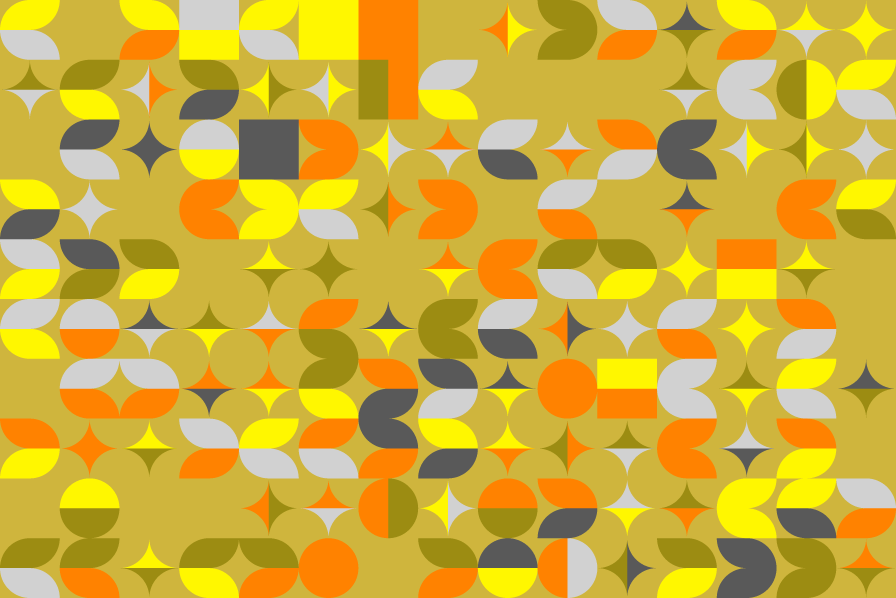
This pattern is drawn by a Shadertoy shader. Its source:

```glsl
// Geometric mosaic: a 15 by 10 grid of square tiles on mustard, each holding a
// star, a leaf pair, a disc, a full square or nothing. A hash per tile picks
// the shape, its direction and the flat colours of its two halves.

const float COLUMNS = 15.0;
const int SAMPLES = 4;               // antialiasing samples per pixel side

const vec3 MUSTARD = vec3(0.81, 0.71, 0.24);
const vec3 ORANGE  = vec3(1.00, 0.51, 0.00);
const vec3 YELLOW  = vec3(1.00, 0.97, 0.00);
const vec3 SILVER  = vec3(0.82, 0.82, 0.82);
const vec3 OLIVE   = vec3(0.61, 0.55, 0.07);
const vec3 SLATE   = vec3(0.35, 0.35, 0.35);

// Integer hash (PCG 3D): three values in 0..1 per tile and channel
vec3 hash(vec2 tile, float channel) {
    uvec3 v = uvec3(tile, channel) * 1664525u + 1013904223u;
    v.x += v.y * v.z; v.y += v.z * v.x; v.z += v.x * v.y;
    v ^= v >> 16u;
    v.x += v.y * v.z; v.y += v.z * v.x; v.z += v.x * v.y;
    return vec3(v >> 8u) / 16777216.0;
}

// Weighted choice of a flat colour
vec3 pickColour(float r) {
    if (r < 0.245) return ORANGE;
    if (r < 0.490) return YELLOW;
    if (r < 0.695) return SILVER;
    if (r < 0.880) return OLIVE;
    return SLATE;
}

// Signed distances, p in -0.5..0.5 across one tile
float discDistance(vec2 p, float radius) {
    return length(p) - radius;
}

// What remains between four quarter discs at the corners
float starDistance(vec2 p) {
    return -discDistance(abs(p) - 0.5, 0.5);
}

// Two mirrored leaves: round on the right, notched on the left
float leafDistance(vec2 p) {
    vec2 centre = vec2(0.0, p.x < 0.0 ? 0.5 : 0.0);
    return discDistance(vec2(p.x, abs(p.y)) - centre, 0.5);
}

vec3 tileColour(vec2 tile, vec2 p) {
    vec3 pick = hash(tile, 0.0);
    float kind = pick.x;
    bool sideways = pick.y < 0.28;    // split left/right, not top/bottom
    float facing = pick.z < 0.5 ? -1.0 : 1.0;

    float d;
    if (kind < 0.13) {                // empty
        return MUSTARD;
    } else if (kind < 0.49) {         // star
        d = starDistance(p);
    } else if (kind < 0.885) {        // leaf pair
        d = leafDistance(p * vec2(facing, 1.0));
        sideways = false;
    } else if (kind < 0.953) {        // disc
        d = discDistance(p, 0.5);
    } else {                          // square
        d = -0.5;
    }

    float halfIndex = step(0.0, sideways ? p.x : p.y);
    return d < 0.0 ? pickColour(hash(tile, 1.0 + halfIndex).x) : MUSTARD;
}

void mainImage(out vec4 fragColor, in vec2 fragCoord) {
    // Whole tiles, as close to square as the canvas allows
    float rows = round(COLUMNS * iResolution.y / iResolution.x);
    vec2 scale = vec2(COLUMNS, rows) / iResolution.xy;

    // Average a sample grid so that touching tiles meet without seams
    vec3 sum = vec3(0.0);
    for (int j = 0; j < SAMPLES; j++) {
        for (int i = 0; i < SAMPLES; i++) {
            vec2 offset = (vec2(i, j) + 0.5) / float(SAMPLES) - 0.5;
            vec2 p = (fragCoord + offset) * scale;
            sum += tileColour(floor(p), fract(p) - 0.5);
        }
    }
    fragColor = vec4(sum / float(SAMPLES * SAMPLES), 1.0);
}
```
